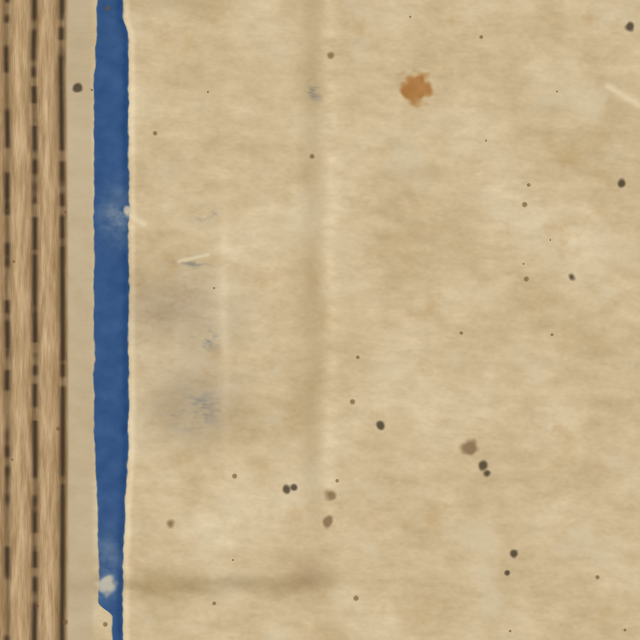
Write a WebGL 1 fragment shader that draws this texture.

```glsl
precision highp float;
// Aged parchment board with a worn blue stripe and a ribbed, dark-lined left edge.
// Layered gradient noise makes the mottled fibres; soft bands, spots and streaks
// add folds, stains and scratches on top.
uniform vec2 u_resolution;

vec2 hash2(vec2 p) {
  vec3 q = fract(p.xyx * vec3(0.1031, 0.1030, 0.0973));
  q += dot(q, q.yzx + 33.33);
  return fract((q.xx + q.yz) * q.zy);
}

float corner(vec2 cell, vec2 offset) {
  return dot(hash2(cell) * 2.0 - 1.0, offset);
}

float noise(vec2 p) {
  p += 64.0;
  vec2 i = floor(p), f = fract(p), e = vec2(1.0, 0.0);
  vec2 u = f * f * f * (f * (f * 6.0 - 15.0) + 10.0);
  return mix(mix(corner(i, f), corner(i + e, f - e), u.x),
             mix(corner(i + e.yx, f - e.yx), corner(i + 1.0, f - 1.0), u.x), u.y);
}

float fbm(vec2 p) {
  float sum = 0.0, amp = 0.6;
  for (int i = 0; i < 5; i++) {
    sum += amp * noise(p);
    p = mat2(1.6, 1.2, -1.2, 1.6) * p + 7.3;
    amp *= 0.58;
  }
  return sum;
}

// Soft bell-shaped line and patch, both peaking at 1.
float bell(float d, float width) {
  return exp(-d * d / (width * width));
}

float blot(vec2 p, float x, float y, float w, float h) {
  vec2 d = (p - vec2(x, y)) / vec2(w, h);
  return exp(-dot(d, d));
}

float spot(vec2 p, float x, float y, float r) {
  float d = length(p - vec2(x, y)) + r * 0.7 * noise(p * 75.0);
  float soft = r * 0.35 + 0.001;
  return 1.0 - smoothstep(r - soft, r + soft, d);
}

float streak(vec2 p, vec2 a, vec2 b, float width) {
  vec2 ab = b - a;
  float t = clamp(dot(p - a, ab) / dot(ab, ab), 0.0, 1.0);
  return bell(length(p - a - ab * t), width);
}

// Sparse random flecks, at most one per grid cell.
float flecks(vec2 p, float cells, float density) {
  vec2 g = p * cells, id = floor(g), r = hash2(id + 19.0);
  float size = 0.05 + 0.11 * r.x;
  float d = length(fract(g) - 0.25 - 0.5 * r.yx);
  return step(1.0 - density, hash2(id + 71.0).y) * (1.0 - smoothstep(size * 0.4, size, d));
}

vec3 parchment(vec2 p) {
  float fibre = fbm(vec2(p.x * 22.0 + p.y * 9.0, p.y * 50.0));
  vec3 c = vec3(0.805, 0.722, 0.572) + fbm(p * 7.0) * vec3(0.11, 0.13, 0.15);
  c += fibre * 0.083 + noise(p * vec2(110.0, 170.0)) * 0.025;
  c = mix(c, vec3(0.83, 0.77, 0.65), 0.45 * smoothstep(0.05, 0.4, fbm(p * 10.0 + 31.0)));
  c = mix(c, vec3(0.73, 0.59, 0.40), 0.45 * smoothstep(0.12, 0.5, fbm(p * 13.0 + 11.0)));
  // Long folds.
  vec2 q = p + 0.008 * noise(p * 9.0);
  float span = smoothstep(0.12, 0.25, p.y) * (0.65 + fibre);
  c += span * (0.045 * bell(q.x - 0.517, 0.012) - 0.075 * bell(q.x - 0.488, 0.018));
  c += 0.04 * bell(q.x - 0.352, 0.009) * bell(p.y - 0.5, 0.2);
  c -= 0.09 * bell(q.y - 0.085, 0.016) * (1.0 - smoothstep(0.42, 0.56, p.x));
  // Grey rubbed areas and smudges.
  c -= vec3(0.10, 0.09, 0.06) * (blot(p, 0.27, 0.52, 0.09, 0.055) + blot(p, 0.30, 0.37, 0.07, 0.06));
  c -= 0.05 * blot(p, 0.25, 1.0, 0.1, 0.025);
  float smudge = blot(p, 0.32, 0.665, 0.025, 0.012) + blot(p, 0.30, 0.59, 0.03, 0.01)
    + blot(p, 0.32, 0.47, 0.022, 0.02) + blot(p, 0.30, 0.36, 0.045, 0.03)
    + blot(p, 0.49, 0.855, 0.012, 0.012);
  return mix(c, vec3(0.46, 0.46, 0.44), 0.7 * min(smudge, 1.0) * smoothstep(0.0, 0.35, fibre + 0.08));
}

vec3 addMarks(vec3 c, vec2 p) {
  vec3 rust = vec3(0.66, 0.46, 0.25) - 0.1 * noise(p * 45.0);
  c = mix(c, rust, 0.95 * spot(p, 0.65, 0.862, 0.023));
  float brown = spot(p, 0.733, 0.3, 0.012) + spot(p, 0.516, 0.228, 0.008)
    + spot(p, 0.512, 0.184, 0.008) + spot(p, 0.517, 0.914, 0.005)
    + spot(p, 0.266, 0.181, 0.006) + 0.4 * blot(p, 0.485, 0.1, 0.03, 0.022);
  c = mix(c, vec3(0.44, 0.33, 0.22), 0.65 * min(brown + flecks(p, 26.0, 0.05), 1.0));
  float dark = spot(p, 0.984, 0.958, 0.007) + spot(p, 0.121, 0.864, 0.007)
    + spot(p, 0.972, 0.714, 0.006) + spot(p, 0.893, 0.567, 0.005)
    + spot(p, 0.755, 0.273, 0.007) + spot(p, 0.761, 0.26, 0.005)
    + spot(p, 0.803, 0.135, 0.006) + spot(p, 0.793, 0.105, 0.004)
    + spot(p, 0.595, 0.335, 0.006) + spot(p, 0.448, 0.235, 0.006) + spot(p, 0.459, 0.238, 0.005);
  c = mix(c, vec3(0.25, 0.21, 0.16), 0.78 * min(dark, 1.0));
  float pale = streak(p, vec2(0.95, 0.865), vec2(1.0, 0.835), 0.005)
    + streak(p, vec2(0.28, 0.592), vec2(0.325, 0.602), 0.003)
    + streak(p, vec2(0.2, 0.665), vec2(0.225, 0.65), 0.005);
  return mix(c, vec3(0.91, 0.85, 0.71), 0.6 * min(pale, 1.0));
}

vec3 addStripe(vec3 c, vec2 p, float aa) {
  float x = p.x - 0.003 * noise(p * 28.0) - 0.002 * noise(p * 90.0);
  float left = 0.154 + 0.006 * smoothstep(0.85, 1.0, p.y) - 0.007 * smoothstep(0.15, 0.35, p.y)
    + 0.022 * (1.0 - smoothstep(0.035, 0.06, p.y));
  float right = 0.192 - 0.01 * smoothstep(0.93, 0.98, p.y) + 0.009 * smoothstep(0.1, 0.36, p.y);
  float inside = smoothstep(-aa, aa, x - left) * smoothstep(-aa, aa, right - x);
  c += 0.07 * bell(x - right - 0.006, 0.005);
  float wear = fbm(p * vec2(30.0, 38.0));
  vec3 blue = vec3(0.22, 0.34, 0.51) + 0.07 * wear - 0.05 * bell(x - right + 0.004, 0.006);
  float scuff = blot(p, 0.183, 0.66, 0.022, 0.035) + 0.7 * blot(p, 0.165, 0.12, 0.02, 0.05);
  blue = mix(blue, vec3(0.60, 0.63, 0.64), clamp(scuff * (0.45 + wear), 0.0, 0.8));
  float chip = spot(p, 0.167, 0.086, 0.014) + spot(p, 0.199, 0.672, 0.006);
  return mix(mix(c, blue, inside), vec3(0.81, 0.77, 0.67), 0.85 * min(chip, 1.0));
}

vec3 addRibs(vec3 c, vec2 p, float aa) {
  float x = p.x + 0.003 * noise(p * vec2(4.0, 6.0));
  c = mix(c, vec3(0.73, 0.66, 0.54), 0.6 * (1.0 - smoothstep(0.14, 0.15, x)));
  vec3 rib = vec3(0.66, 0.545, 0.39) + 0.22 * fbm(p * vec2(130.0, 16.0));
  rib += 0.08 * (bell(x - 0.030, 0.012) + bell(x - 0.072, 0.010));
  c = mix(c, rib, 1.0 - smoothstep(0.104 - aa, 0.106 + aa, x));
  // Three dark grooves, the outer two broken into dashes.
  for (int i = 0; i < 3; i++) {
    float k = float(i);
    float dash = smoothstep(-0.18, 0.08, noise(vec2(k * 9.0 + 0.4, p.y * 42.0)) + 0.1 * k);
    c = mix(c, vec3(0.22, 0.17, 0.13), bell(x - 0.011 - 0.043 * k, 0.005) * mix(0.35, 0.85, dash));
  }
  return c;
}

void main() {
  vec2 p = gl_FragCoord.xy / u_resolution;
  float aa = 1.2 / min(u_resolution.x, u_resolution.y);
  vec3 c = addStripe(addRibs(parchment(p), p, aa), p, aa);
  gl_FragColor = vec4(clamp(addMarks(c, p), 0.0, 1.0), 1.0);
}
```
